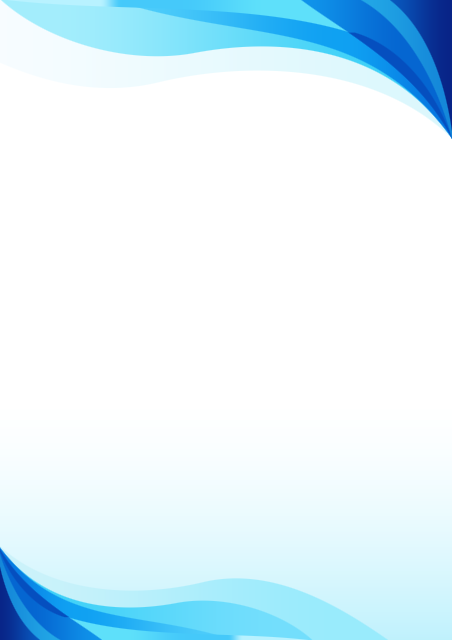
Write a Shadertoy shader that draws this background.

```glsl
// Height at x of a cubic Bezier whose x always increases
float curve(float x, vec2 a, vec2 b, vec2 c, vec2 d) {
    float lo = 0.0, hi = 1.0;
    vec2 point = a;
    for (int i = 0; i < 18; i++) {
        float t = 0.5 * (lo + hi), s = 1.0 - t;
        point = s*s*s*a + 3.0*s*s*t*b + 3.0*s*t*t*c + t*t*t*d;
        if (point.x < x) lo = t; else hi = t;
    }
    return point.y;
}

// Smooth coverage of the region where d is positive
float cover(float d) {
    return clamp(0.5 + d / max(fwidth(d), 1e-4), 0.0, 1.0);
}

// Layered ribbons sweeping to x = 1; p.y is the depth from the page edge
vec3 ribbons(vec3 color, vec2 p, vec3 paleStart, vec3 paleEnd, vec3 cyanStart) {
    float x = p.x;
    vec2 tip = vec2(1.0, 0.306);

    // Outer edges, each made of two joined curves
    vec2 paleJoin = vec2(0.35, 0.182), cyanJoin = vec2(0.43, 0.117);
    float paleLeft = curve(x, vec2(-0.24, -0.002), vec2(-0.08, 0.11), vec2(0.13, 0.235), paleJoin);
    float paleRight = curve(x, paleJoin, vec2(0.55, 0.134), vec2(0.83, 0.14), tip);
    float cyanLeft = curve(x, vec2(0.0, -0.002), vec2(0.10, 0.09), vec2(0.28, 0.145), cyanJoin);
    float cyanRight = curve(x, cyanJoin, vec2(0.60, 0.085), vec2(0.85, 0.09), tip);
    float paleEdge = x < paleJoin.x ? paleLeft : paleRight;
    float cyanEdge = x < cyanJoin.x ? cyanLeft : cyanRight;

    // Inner edges
    float skyEdge = curve(x, vec2(0.245, -0.002), vec2(0.55, 0.10), vec2(0.80, 0.03), tip);
    float sheenEdge = curve(x, vec2(0.0, -0.002), vec2(0.25, 0.03), vec2(0.55, 0.0), vec2(0.785, 0.075));
    float blueEdge = curve(x, vec2(0.664, -0.002), vec2(0.76, 0.07), vec2(0.92, 0.15), tip);
    float streakEdge = curve(x, vec2(0.785, 0.072), vec2(0.88, 0.10), vec2(0.96, 0.19), tip);
    float lightEdge = curve(x, vec2(0.795, -0.002), vec2(0.89, 0.05), vec2(0.96, 0.16), tip);
    float navyEdge = curve(x, vec2(0.86, -0.002), vec2(0.93, 0.05), vec2(0.98, 0.15), vec2(1.0, 0.29));

    // Colours along each ribbon
    vec3 pale = mix(paleStart, paleEnd, smoothstep(-0.1, 1.0, x));
    vec3 cyan = mix(cyanStart, vec3(0.25, 0.82, 0.97), smoothstep(0.1, 0.85, x));
    vec3 sky = mix(vec3(0.30, 0.80, 0.98), vec3(0.06, 0.63, 0.95), smoothstep(0.3, 0.75, x));
    sky = mix(sky, vec3(0.02, 0.46, 0.88), smoothstep(0.75, 1.0, x));
    vec3 sheen = mix(vec3(0.72, 0.95, 1.0), vec3(0.27, 0.79, 0.98), smoothstep(0.22, 0.27, x));
    sheen = mix(sheen, vec3(0.37, 0.88, 0.98), smoothstep(0.40, 0.60, x));
    vec3 blue = mix(vec3(0.06, 0.58, 0.92), vec3(0.02, 0.40, 0.82), smoothstep(0.66, 0.90, x));
    vec3 light = mix(vec3(0.13, 0.65, 0.90), vec3(0.08, 0.53, 0.85), smoothstep(0.8, 1.0, x));
    vec3 navy = mix(vec3(0.03, 0.35, 0.75), vec3(0.03, 0.14, 0.53), smoothstep(0.85, 1.0, x));

    // Paint from the outermost ribbon inward
    color = mix(color, pale, cover(paleEdge - p.y));
    color = mix(color, cyan, cover(cyanEdge - p.y));
    color = mix(color, sky, cover(skyEdge - p.y));
    color = mix(color, sheen, cover(sheenEdge - p.y) * step(x, 0.785));
    color = mix(color, blue, cover(blueEdge - p.y));
    float streak = cover(blueEdge - p.y) * cover(p.y - streakEdge);
    color = mix(color, vec3(0.02, 0.31, 0.75), streak);
    color = mix(color, light, cover(lightEdge - p.y));
    return mix(color, navy, cover(navyEdge - p.y));
}

void mainImage(out vec4 fragColor, in vec2 fragCoord) {
    vec2 uv = fragCoord / iResolution.xy;
    float pageHeight = 1.414;

    // White page with a soft aqua fade at the foot
    float fade = pow(clamp(1.0 - uv.y / 0.38, 0.0, 1.0), 1.6);
    vec3 color = mix(vec3(1.0), vec3(0.75, 0.945, 0.99), fade);

    // Full ribbons at the top, a smaller turned set at the bottom
    vec2 top = vec2(uv.x, (1.0 - uv.y) * pageHeight);
    vec2 bottom = vec2(1.0 - (uv.x + 0.0074) / 0.70, uv.y * pageHeight / 0.70);
    color = ribbons(color, top, vec3(0.97, 0.99, 1.0), vec3(0.86, 0.97, 0.99), vec3(0.64, 0.93, 0.99));
    color = ribbons(color, bottom, vec3(0.60, 0.92, 0.99), vec3(0.80, 0.95, 0.98), vec3(0.45, 0.87, 0.99));

    fragColor = vec4(color, 1.0);
}
```
